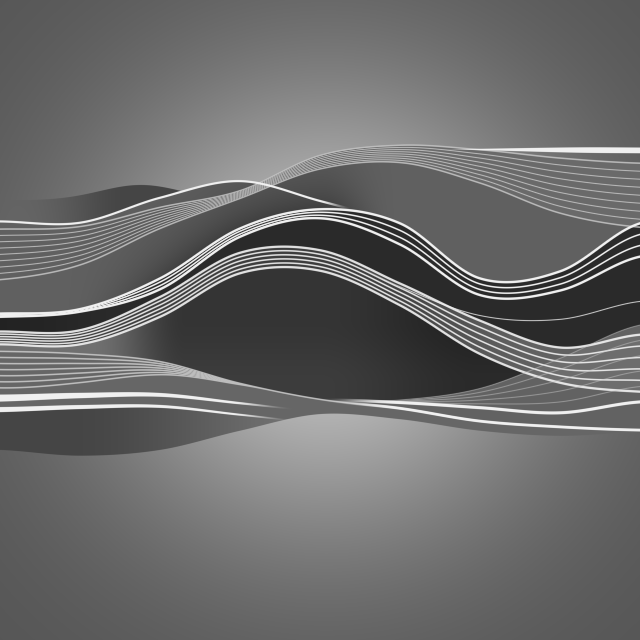
Give the GLSL for this background, as a Shadertoy shader.

```glsl
const float THIN = 0.0008, FINE = 0.0012, BOLD = 0.0030;
const float BACKDROP = 0.33, GLOW = 0.45, GLOW_FALLOFF = 7.4;
const vec2 GLOW_CENTRE = vec2(0.51, 0.52);
const float BODY = 0.375, HILL = 0.27, VALLEY = 0.165, HOLLOW = 0.205;
const float MIST = 0.44, WHITE = 0.94, SILVER = 0.78;

// Curve heights at nine evenly spaced stations from left to right
const float UPPER_TOP[9] = float[9](.642, .646, .676, .702, .757, .773, .766, .753, .745);
const float UPPER_LOW[9] = float[9](.563, .586, .643, .690, .736, .746, .714, .667, .645);
const float CREST[9] = float[9](.654, .652, .691, .717, .686, .651, .600, .550, .500);
const float MIDDLE_TOP[9] = float[9](.510, .517, .565, .643, .673, .651, .565, .576, .651);
const float MIDDLE_LOW[9] = float[9](.505, .513, .548, .630, .659, .618, .539, .546, .599);
const float LOWER_TOP[9] = float[9](.482, .484, .536, .605, .609, .557, .499, .457, .477);
const float LOWER_LOW[9] = float[9](.462, .462, .505, .573, .577, .523, .447, .402, .388);
const float STRAND[9] = float[9](.482, .484, .536, .605, .609, .552, .507, .501, .529);
const float BASE_TOP[9] = float[9](.451, .447, .435, .401, .376, .362, .342, .333, .328);
const float FAN_TOP[9] = float[9](.370, .370, .370, .370, .372, .375, .393, .440, .492);
const float FAN_LOW[9] = float[9](.370, .370, .370, .370, .375, .371, .363, .355, .372);
const float STREAK[9] = float[9](.378, .382, .383, .370, .357, .350, .340, .330, .330);
const float FLOOR_EDGE[9] = float[9](.297, .288, .297, .327, .353, .345, .327, .319, .325);

float pixel;

// Smooth spline through the stations: x is height, y is slope
vec2 curve(float h[9], float x) {
    float s = clamp(x, 0.0, 0.9999) * 8.0;
    int i = int(s);
    float t = s - float(i);
    float a = h[max(i - 1, 0)], b = h[i], c = h[i + 1], d = h[min(i + 2, 8)];
    float k1 = 0.5 * (c - a);
    float k2 = a - 2.5 * b + 2.0 * c - 0.5 * d;
    float k3 = 0.5 * (d - a) + 1.5 * (b - c);
    return vec2(b + t * (k1 + t * (k2 + t * k3)), 8.0 * (k1 + t * (2.0 * k2 + 3.0 * t * k3)));
}

float below(float edge, float y) {
    return smoothstep(-pixel, pixel, edge - y);
}

float stroke(vec2 c, float y, float width) {
    float d = abs(y - c.x) * inversesqrt(1.0 + c.y * c.y);
    return 1.0 - smoothstep(width - pixel, width + pixel, d);
}

// Evenly spread strands between two curves, bolder at both rims
float ribbon(vec2 top, vec2 low, float y, int count, float width, float rim) {
    float ink = 0.0;
    for (int i = 0; i < count; i++) {
        float t = float(i) / float(count - 1);
        float w = (i == 0 || i == count - 1) ? rim : width;
        ink = max(ink, stroke(mix(top, low, t), y, w));
    }
    return ink;
}

void mainImage(out vec4 fragColor, in vec2 fragCoord) {
    vec2 p = fragCoord / iResolution.xy;
    float x = p.x, y = p.y;
    pixel = 0.7 / iResolution.y;

    vec2 upTop = curve(UPPER_TOP, x), upLow = curve(UPPER_LOW, x);
    vec2 crest = curve(CREST, x), strand = curve(STRAND, x);
    vec2 midTop = curve(MIDDLE_TOP, x), midLow = curve(MIDDLE_LOW, x);
    vec2 lowTop = curve(LOWER_TOP, x), lowLow = curve(LOWER_LOW, x);
    vec2 baseTop = curve(BASE_TOP, x);
    vec2 baseLow = baseTop - vec2(0.057 * (1.0 - smoothstep(0.0, 0.42, x)), 0.0);
    vec2 fanTop = curve(FAN_TOP, x), fanLow = curve(FAN_LOW, x);
    vec2 streak = curve(STREAK, x);
    float right = smoothstep(0.5, 0.62, x);

    // Backdrop with a central glow
    vec2 q = p - GLOW_CENTRE;
    float backdrop = BACKDROP + GLOW * exp(-GLOW_FALLOFF * dot(q, q));
    float tone = backdrop;

    // Far hill and the upper body
    float hillEdge = 0.687 + 0.024 * exp(-pow((x - 0.22) / 0.09, 2.0));
    float hillFade = smoothstep(0.0, 0.2, x) * (1.0 - smoothstep(0.27, 0.32, x));
    tone = mix(tone, HILL, below(hillEdge, y) * hillFade);
    float shadow = 0.13 * exp(-18.0 * max(y - midTop.x, 0.0)) * smoothstep(0.1, 0.3, x);
    tone = mix(tone, BODY - shadow * (1.0 - right), below(max(crest.x, upTop.x), y));
    float veil = below(upTop.x, y) * (1.0 - below(upLow.x, y));
    tone += 0.04 * veil * right;

    // Dark valley, lower ribbon and central hollow
    tone = mix(tone, VALLEY - 0.03 * (1.0 - smoothstep(0.0, 0.2, x)), below(midTop.x, y));
    tone = mix(tone, mix(0.24, 0.38, smoothstep(0.55, 0.85, x)), below(lowTop.x, y));
    float hollow = HOLLOW - 0.07 * smoothstep(0.5, 0.75, x) + 0.03 * smoothstep(0.5, 0.4, y);
    tone = mix(tone, mix(MIST, hollow, smoothstep(0.14, 0.29, x)), below(lowLow.x, y));

    // Misty fan on the right and the base sheets
    tone = mix(tone, MIST, 0.8 * below(fanTop.x, y) * right);
    tone = mix(tone, 0.40, below(baseTop.x, y));
    float sheet = mix(0.27, 0.47, smoothstep(0.1, 0.55, x));
    tone = mix(tone, sheet, below(streak.x - 0.018, y));
    tone = mix(tone, backdrop, below(curve(FLOOR_EDGE, x).x, y));

    // Strands
    float leftFade = 1.0 - smoothstep(0.36, 0.46, x);
    tone = mix(tone, SILVER, 0.85 * ribbon(upTop, upLow, y, 9, THIN, FINE));
    tone = mix(tone, WHITE, stroke(crest, y, 0.0017) * (1.0 - smoothstep(0.5, 0.55, x)));
    float beam = BOLD * 1.5 * smoothstep(0.66, 0.95, x);
    tone = mix(tone, WHITE, stroke(vec2(0.771 - 0.006 * x, 0.0), y, beam) * smoothstep(0.68, 0.75, x));
    tone = mix(tone, WHITE, ribbon(midTop, midLow, y, 4, FINE, 0.0019));
    tone = mix(tone, SILVER, stroke(strand, y, THIN) * smoothstep(0.55, 0.65, x));
    tone = mix(tone, WHITE, 0.92 * ribbon(lowTop, lowLow, y, 6, FINE, 0.0018));
    tone = mix(tone, SILVER, 0.9 * ribbon(baseTop, baseLow, y, 7, FINE, FINE));
    tone = mix(tone, SILVER, 0.5 * ribbon(fanTop, fanLow, y, 6, THIN, THIN) * right);
    tone = mix(tone, WHITE, stroke(fanLow, y, 0.0024) * right);
    tone = mix(tone, WHITE, stroke(baseTop, y, 0.0022) * right);
    tone = mix(tone, WHITE, stroke(streak, y, mix(0.0055, 0.001, x * 2.2)) * leftFade);
    tone = mix(tone, WHITE, stroke(streak - vec2(0.018, 0.0), y, mix(0.004, 0.001, x * 2.2)) * leftFade);

    fragColor = vec4(vec3(tone), 1.0);
}
```
